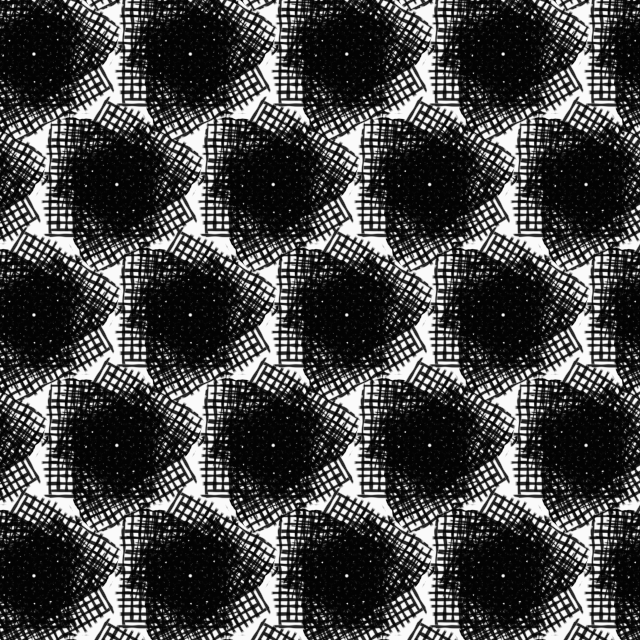
This pattern is drawn by a three.js fragment shader. Its source:

```glsl
varying vec2 vUv;

float hash(float n) {
  n = fract(n * 0.1031);
  n *= n + 33.33;
  n *= n + n;
  return fract(n);
}

float wobble(float x) {
  float i = floor(x);
  float f = x - i;
  return mix(hash(i), hash(i + 1.0), f * f * (3.0 - 2.0 * f));
}

mat2 turn(float a) {
  return mat2(cos(a), -sin(a), sin(a), cos(a));
}

// Ink of uneven parallel strokes along x, within box = (left, bottom, right, top)
float strokes(vec2 p, vec4 box, float gap, float thick, float seed) {
  p.y += 0.0025 * (wobble(p.x * 45.0 + seed) - 0.5);
  float row = floor(p.y / gap);
  float id = row + seed * 17.0;
  float mid = (row + 0.5 + 0.25 * (hash(id) - 0.5)) * gap;
  float halfWidth = thick * (0.55 + 0.9 * wobble(p.x * 80.0 + id * 13.7));
  float line = 1.0 - smoothstep(halfWidth - 0.0013, halfWidth + 0.0013, abs(p.y - mid));
  float fromEnd = min(p.x - box.x - 0.02 * hash(id + 5.3), box.z - 0.03 * hash(id + 9.7) - p.x);
  return line * smoothstep(0.0, 0.005, fromEnd) * step(box.y, mid) * step(mid, box.w);
}

// Light left between the strokes of one cross-hatched patch
float hatchLight(vec2 p) {
  float light = 1.0 - 0.97 * strokes(p, vec4(-0.12, -0.08, 0.07, 0.12), 0.0108, 0.0022, 1.0);
  light *= 1.0 - 0.97 * strokes(p.yx, vec4(-0.09, -0.107, 0.14, 0.06), 0.0122, 0.0022, 4.0);

  // Finer, tilted second layer
  vec2 q = turn(-0.13) * p;
  light *= 1.0 - 0.95 * strokes(q, vec4(-0.11, -0.045, 0.075, 0.13), 0.0088, 0.0017, 7.0);
  light *= 1.0 - 0.95 * strokes(q.yx, vec4(-0.06, -0.09, 0.14, 0.065), 0.0083, 0.0016, 11.0);

  // Ragged rounded corner and slanted far side
  float reach = min(0.138 - length(p), 0.083 - 0.45 * p.x - p.y);
  reach += 0.012 * (wobble(p.x * 170.0) + wobble(p.y * 170.0 + 31.0) - 1.0);
  return mix(1.0, light, smoothstep(0.0, 0.006, reach));
}

void main() {
  vec2 period = vec2(0.2444, 0.2038);
  vec2 origin = vec2(0.053, 0.1003);
  float light = 1.0;
  float dots = 0.0;

  // Overlapping blobs in staggered rows
  for (int j = -1; j <= 1; j++) {
    float row = floor((vUv.y - origin.y) / period.y + 0.5) + float(j);
    float shift = origin.x + 0.53 * period.x * mod(row, 2.0);
    float nearest = floor((vUv.x - shift) / period.x + 0.5);
    for (int i = -1; i <= 1; i++) {
      vec2 center = vec2(shift + (nearest + float(i)) * period.x, origin.y + row * period.y);
      vec2 p = vUv - center;
      if (dot(p, p) < 0.026) {
        // Three patches turned about the center
        for (int k = 0; k < 3; k++) {
          light *= hatchLight(turn(2.0943951 * float(k)) * p);
        }
        dots = max(dots, 1.0 - smoothstep(0.001, 0.004, length(p)));
      }
    }
  }

  float tone = max(pow(light, 0.55), dots);
  gl_FragColor = vec4(vec3(mix(0.01, 0.98, tone)), 1.0);
}
```
